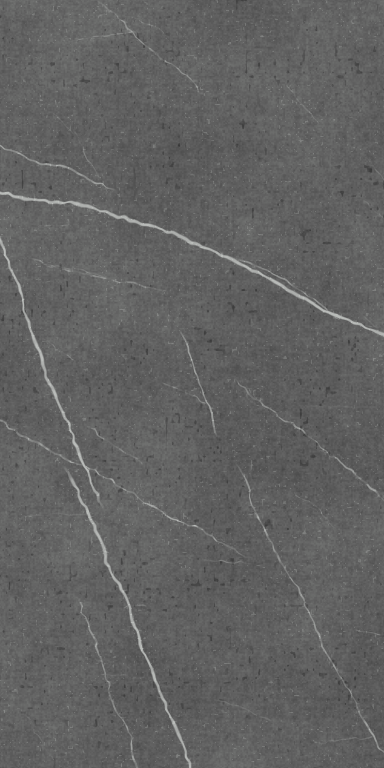
Write a WebGL 2 fragment shader that draws this texture.

```glsl
#version 300 es
precision highp float;
// Dark grey marble slab: a mottled, gritty stone ground built from value noise,
// crossed by pale veins. Each vein is a bowed, wobbling line whose width and
// brightness are broken up by noise; short hairlines are scattered by hash.

uniform vec2 u_resolution;
out vec4 fragColor;

float hash(vec2 p) {
    vec3 q = fract(p.xyx * vec3(0.1031, 0.1030, 0.0973));
    q += dot(q, q.yzx + 33.33);
    return fract((q.x + q.y) * q.z);
}

float noise(vec2 p) {
    vec2 cell = floor(p), f = fract(p);
    f = f * f * (3.0 - 2.0 * f);
    float low = mix(hash(cell), hash(cell + vec2(1, 0)), f.x);
    float high = mix(hash(cell + vec2(0, 1)), hash(cell + vec2(1, 1)), f.x);
    return mix(low, high, f.y);
}

float fbm(vec2 p) {
    float sum = 0.0, amp = 0.5;
    for (int i = 0; i < 5; i++) {
        sum += amp * noise(p);
        p = mat2(1.6, 1.2, -1.2, 1.6) * p + 17.3;
        amp *= 0.55;
    }
    return sum;
}

// Brightness of a vein from a to b; gaps runs from 0 (solid) to 1 (crumbled).
float vein(vec2 p, vec2 a, vec2 b, float bow, float width, float gaps) {
    float len = distance(a, b);
    vec2 dir = (b - a) / len;
    float along = dot(p - a, dir), t = along / len;
    float side = dot(p - a, vec2(-dir.y, dir.x)) - bow * sin(3.1416 * clamp(t, 0.0, 1.0));
    float seed = 40.0 * a.x + 91.0 * b.y + 200.0;
    side += 0.018 * (noise(vec2(along * 13.0 + 50.0, seed)) - 0.5);
    side += 0.008 * (noise(vec2(along * 60.0 + 90.0, seed)) - 0.5);
    float w = width * (0.35 + 1.1 * noise(vec2(along * 35.0 + 70.0, seed)));
    float line = 1.0 - smoothstep(w * 0.3, w + 0.0023, abs(side));
    float broken = smoothstep(0.3, 0.75, noise(p * 75.0 + seed));
    float fade = 0.5 + 0.5 * noise(vec2(along * 9.0 + 30.0, seed));
    float ends = smoothstep(0.0, 0.08, t) * smoothstep(1.0, 0.9, t);
    float dust = 0.5 * exp(-abs(side) / 0.008) * smoothstep(0.72, 0.95, noise(p * 190.0));
    return ends * (line * mix(1.0, broken * fade, gaps) + dust);
}

// Long veins that structure the slab.
float mainVeins(vec2 p) {
    vec2 s = p - vec2(0.0, 0.038 * sin(4.36 * p.x));
    float v = vein(s, vec2(-0.15, 1.557), vec2(1.15, 1.108), 0.0, 0.0042, 0.15);
    v = max(v, 0.6 * vein(s, vec2(0.6, 1.32), vec2(0.9, 1.19), 0.018, 0.002, 0.7));
    v = max(v, vein(p, vec2(-0.03, 1.46), vec2(0.27, 0.66), -0.006, 0.0038, 0.2));
    v = max(v, vein(p, vec2(0.17, 0.80), vec2(0.53, -0.1), 0.008, 0.0038, 0.2));
    v = max(v, 0.75 * vein(p, vec2(-0.08, 0.94), vec2(0.66, 0.54), 0.006, 0.0018, 0.65));
    v = max(v, 0.75 * vein(p, vec2(-0.05, 1.63), vec2(0.31, 1.50), 0.006, 0.0018, 0.4));
    v = max(v, 0.75 * vein(p, vec2(0.46, 1.14), vec2(0.57, 0.86), 0.005, 0.0016, 0.4));
    v = max(v, 0.75 * vein(p, vec2(0.60, 0.81), vec2(1.04, -0.02), -0.01, 0.0017, 0.65));
    v = max(v, 0.7 * vein(p, vec2(0.60, 1.02), vec2(1.06, 0.66), 0.0, 0.0018, 0.75));
    v = max(v, 0.75 * vein(p, vec2(0.19, 0.45), vec2(0.38, -0.05), 0.006, 0.0018, 0.6));
    v = max(v, 0.55 * vein(p, vec2(0.07, 1.33), vec2(0.45, 1.23), 0.0, 0.0014, 0.85));
    return max(v, 0.6 * vein(p, vec2(0.25, 2.01), vec2(0.54, 1.75), 0.0, 0.0015, 0.75));
}

// Short faint cracks, mostly falling to the right.
float hairlines(vec2 p) {
    float v = 0.0;
    for (int i = 0; i < 24; i++) {
        float k = float(i) + 3.0;
        vec2 start = vec2(hash(vec2(k, 5.0)), 2.0 * fract(k * 0.618));
        float angle = mix(0.15, -1.25, hash(vec2(k, 9.0)));
        float len = mix(0.06, 0.2, hash(vec2(k, 13.0)));
        vec2 end = start + len * vec2(cos(angle), sin(angle));
        v = max(v, mix(0.15, 0.5, hash(vec2(k, 21.0))) * vein(p, start, end, 0.0, 0.001, 0.8));
    }
    return v;
}

void main() {
    vec2 p = gl_FragCoord.xy / u_resolution.x;

    // Cloudy ground with fine grit and a faint woven grain
    float cloud = fbm(p * 5.0 + 4.0);
    float tone = 0.386 + 0.09 * (cloud - 0.58);
    tone += 0.055 * (noise(p * 250.0) - 0.5);
    tone += 0.03 * (noise(p * 95.0 + 31.0) - 0.5);
    tone += 0.025 * (noise(p * vec2(28.0, 170.0)) - 0.5);
    tone += 0.025 * (noise(p * vec2(170.0, 28.0) + 60.0) - 0.5);

    // Dark pits and pale specks
    float patches = smoothstep(0.4, 0.75, noise(p * 11.0 + 8.0));
    tone -= 0.07 * smoothstep(0.78, 0.95, noise(p * vec2(120.0, 90.0) + 15.0)) * (0.4 + patches);
    tone += 0.09 * smoothstep(0.84, 0.97, noise(p * 180.0 + 77.0)) * (1.1 - patches);

    // Veins over the ground, with a slight green cast in the lighter stone
    vec3 stone = vec3(tone) + vec3(0.0, 0.004, 0.0) * smoothstep(0.38, 0.42, tone);
    float veins = clamp(max(mainVeins(p), hairlines(p)), 0.0, 1.0);
    fragColor = vec4(mix(stone, vec3(0.73, 0.74, 0.73), veins), 1.0);
}
```
